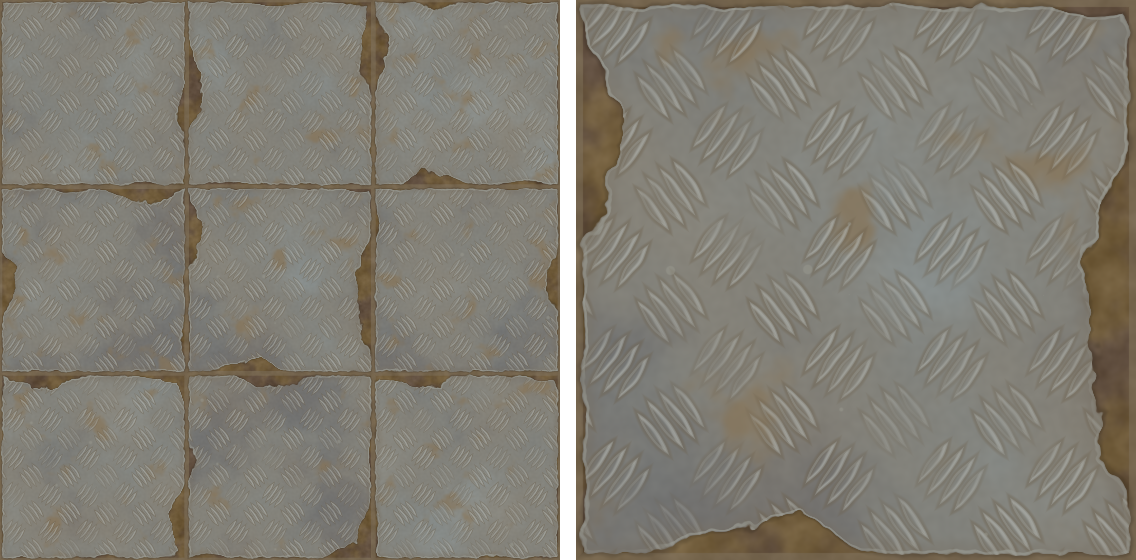
Left, the full canvas; right, a detail of the centre.
Give the GLSL for this texture, as a WebGL 2 fragment shader.

```glsl
#version 300 es
precision highp float;
// Worn checker-plate floor: 3 x 3 steel tiles with raised bars and rusty, chipped seams.
uniform vec2 u_resolution;
out vec4 fragColor;

vec2 hash2(vec2 p) {
  uvec2 v = uvec2(ivec2(p)) * 1664525u + 1013904223u;
  v.x += v.y * 1664525u;
  v.y += v.x * 1664525u;
  v ^= v >> 16u;
  v.x += v.y * 1664525u;
  v.y += v.x * 1664525u;
  v ^= v >> 16u;
  return vec2(v & 65535u) / 65535.0;
}

vec2 gradientAt(vec2 p) {
  float a = 6.2832 * hash2(p).x;
  return vec2(cos(a), sin(a));
}

// Gradient noise, roughly -0.7 to 0.7
float noise(vec2 p) {
  vec2 i = floor(p), f = p - i;
  vec2 u = f * f * f * (f * (f * 6.0 - 15.0) + 10.0);
  vec2 x = vec2(1, 0), y = vec2(0, 1);
  return mix(mix(dot(gradientAt(i), f), dot(gradientAt(i + x), f - x), u.x),
             mix(dot(gradientAt(i + y), f - y), dot(gradientAt(i + 1.0), f - 1.0), u.x), u.y);
}

float fbm(vec2 p) {
  float sum = 0.0, amp = 1.0;
  for (int i = 0; i < 4; i++) {
    sum += amp * noise(p);
    p = mat2(1.6, 1.2, -1.2, 1.6) * p + 19.0;
    amp *= 0.5;
  }
  return sum;
}

// Distance to a group of four lens-shaped bars leaning to one side
float barGroup(vec2 p, float lean) {
  vec2 axis = normalize(vec2(lean * 0.6, 0.8));
  float along = dot(p, axis), across = dot(p, vec2(axis.y, -axis.x));
  float k = clamp(floor(across / 0.027) + 0.5, -1.5, 1.5);
  float halfLength = 0.056 - 0.007 * abs(k), halfWidth = 0.0085;
  float radius = (halfLength * halfLength + halfWidth * halfWidth) / (2.0 * halfWidth);
  return length(vec2(abs(across - k * 0.027) + radius - halfWidth, along)) - radius;
}

// Staggered rows, five groups per tile, leaning left and right in turn
float treadDistance(vec2 q) {
  vec2 a = mod(q - vec2(0.07, 0.15), 0.2) - 0.1;
  vec2 b = mod(q - vec2(0.17, 0.05), 0.2) - 0.1;
  return min(barGroup(a, -1.0), barGroup(b, 1.0));
}

float treadHeight(vec2 q, float soft) {
  return 1.0 - smoothstep(-0.003 - soft, soft, treadDistance(q));
}

void main() {
  vec2 s = 3.0 * gl_FragCoord.xy / u_resolution;
  float px = 3.0 / min(u_resolution.x, u_resolution.y);
  vec2 cell = floor(s), q = s - cell;
  vec2 local = s + cell * 17.0 + 40.0;
  vec2 tileRandom = hash2(cell + 5.0);

  // Steel with cloudy tone, warm and bluish tints
  float cloud = fbm(local * 1.8), grain = fbm(s * 14.0 + 70.0);
  float tone = 0.42 + 0.55 * cloud + 0.12 * grain + 0.4 * (tileRandom.x - 0.5);
  vec3 steel = mix(vec3(0.45, 0.445, 0.435), vec3(0.515, 0.51, 0.48), smoothstep(0.0, 0.5, tone));
  steel = mix(steel, vec3(0.55, 0.57, 0.56), smoothstep(0.5, 1.1, tone));
  steel += vec3(0.018, 0.0, -0.018) * fbm(local * 2.6 + 90.0);
  steel += 0.014 * noise(s * 60.0 + 17.0);
  float stain = smoothstep(0.25, 0.7, fbm(local * 5.0 + 31.0));
  steel = mix(steel, vec3(0.53, 0.45, 0.33), 0.65 * stain);

  // Raised bars: dirt on the left flank, light on the right, thin worn rim
  vec2 warped = q + 0.003 * vec2(noise(s * 24.0 + 9.0), noise(s * 24.0 + 51.0));
  float tread = treadDistance(warped);
  float soft = max(0.4 * px, 0.0008);
  float wear = 0.35 + 0.65 * smoothstep(-0.6, 0.4, fbm(local * 6.0 + 63.0));
  vec2 toLight = vec2(0.006, 0.001);
  float height = treadHeight(warped, soft);
  float lit = max(height - treadHeight(warped + toLight, soft), 0.0);
  float shaded = max(height - treadHeight(warped - toLight, soft), 0.0);
  float gap = (1.0 - height) * (1.0 - smoothstep(0.002, 0.008, tread));
  float rim = 1.0 - smoothstep(0.001, 0.002 + 0.5 * px, abs(tread + 0.0015));
  steel = mix(steel, vec3(0.42, 0.37, 0.29), (0.38 * gap + 0.25 * shaded) * wear);
  steel = mix(steel, vec3(0.63, 0.64, 0.62), 0.35 * rim * wear);
  steel = mix(steel, vec3(0.70, 0.71, 0.69), 0.55 * lit * wear);

  // Sparse pale spots
  vec2 spotCell = floor(s * 9.0), spotRandom = hash2(spotCell + 200.0);
  float spot = length(s * 9.0 - spotCell - 0.25 - 0.5 * spotRandom) - 0.09 * spotRandom.y;
  float hasSpot = step(0.88, hash2(spotCell + 330.0).x);
  steel = mix(steel, vec3(0.60, 0.60, 0.56), 0.5 * hasSpot * (1.0 - smoothstep(-9.0 * px, 9.0 * px, spot)));

  // Ragged plate edge with long shallow bites out of some sides
  vec2 border = min(q, 1.0 - q);
  float edge = min(border.x, border.y);
  float bite = smoothstep(0.05, 0.45, noise(local * 2.3 + 11.0)) * (0.07 + 0.04 * fbm(s * 9.0 + 25.0));
  float ragged = 0.011 * fbm(s * 13.0 + 47.0) + 0.006 * noise(s * 38.0 + 3.0);
  float plate = edge - 0.012 - bite - ragged;
  steel = mix(steel, vec3(0.46, 0.42, 0.36), 0.3 * (1.0 - smoothstep(0.0, 0.04, plate)));
  float plateRim = 1.0 - smoothstep(0.001, 0.003 + 0.5 * px, abs(plate - 0.004));
  float rimWear = smoothstep(-0.5, 0.3, fbm(s * 6.0 + 14.0));
  steel = mix(steel, vec3(0.62, 0.63, 0.60), 0.6 * plateRim * rimWear);

  // Rust bed and paler straight seam
  vec3 rust = mix(vec3(0.37, 0.30, 0.24), vec3(0.44, 0.36, 0.23), smoothstep(-0.4, 0.4, fbm(s * 7.0 + 80.0)));
  rust += 0.07 * grain + 0.03 * noise(s * 45.0 + 8.0);
  float seam = 1.0 - smoothstep(0.012 - 0.5 * px, 0.013 + 0.5 * px, edge);
  rust = mix(rust, vec3(0.47, 0.41, 0.32) + 0.05 * grain, 0.8 * seam);
  rust *= 1.0 - 0.15 * (1.0 - smoothstep(0.0, 0.01, abs(plate)));

  vec3 color = mix(rust, steel, smoothstep(-0.6 * px, 0.6 * px, plate));
  fragColor = vec4(clamp(color, 0.0, 1.0), 1.0);
}
```
